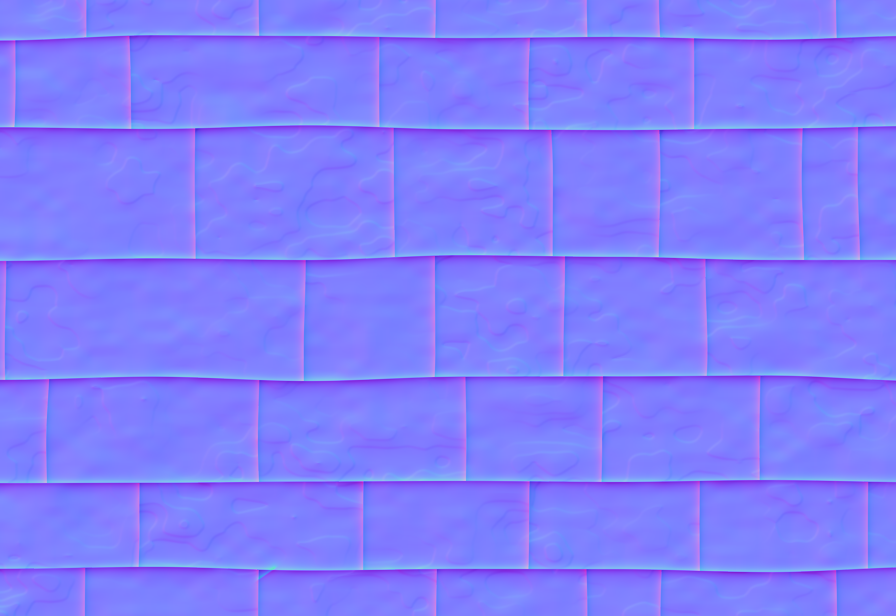
Give the GLSL for this texture map, as a WebGL 2 fragment shader.

```glsl
#version 300 es
precision highp float;
// Tangent-space normal map of a coursed ashlar wall: six courses of uneven height,
// each cut by irregular upright joints. Slopes of bed grooves, joints and
// faint stone relief are summed, then packed as a unit normal (green points down).

#define UNIT (1.0 / 528.0)      // fine length, as a share of canvas height
#define BED_UPPER 0.64          // slope above a bed groove
#define BED_LOWER 0.72          // slope below a bed groove
#define JOINT_LEFT 0.64         // slope left of an upright joint
#define JOINT_RIGHT 0.38        // slope right of an upright joint
#define BED_WOBBLE 5.0          // bed line wander, in UNITs
#define JOINT_LEAN 5.0          // joint wander, in UNITs
#define RELIEF 0.10             // strength of the thin contour ripples
#define SWELL 0.0012            // strength of the broad undulation

uniform vec2 u_resolution;
out vec4 fragColor;

const int COURSES = 6;
const int JOINTS = 6;

// Bed heights from top to bottom, as shares of canvas height
const float bedHeight[6] = float[6](0.939, 0.792, 0.581, 0.386, 0.218, 0.076);

// Joint positions per course, as shares of canvas width (-1 is unused)
const float jointPlace[36] = float[36](
    0.095, 0.288, 0.486, 0.654, 0.737, 0.935,
    0.017, 0.145, 0.423, 0.592, 0.775, -1.0,
    0.219, 0.441, 0.615, 0.737, 0.895, 0.958,
    0.007, 0.340, 0.484, 0.630, 0.788, -1.0,
    0.053, 0.290, 0.521, 0.673, 0.846, -1.0,
    0.154, 0.406, 0.591, 0.781, 0.969, -1.0);

float hash(vec2 p) {
    vec3 q = fract(vec3(p.xyx) * 0.1031);
    q += dot(q, q.yzx + 33.33);
    return fract((q.x + q.y) * q.z);
}

float noise(vec2 p) {
    vec2 cell = floor(p), f = fract(p);
    f = f * f * (3.0 - 2.0 * f);
    return mix(mix(hash(cell), hash(cell + vec2(1, 0)), f.x),
               mix(hash(cell + vec2(0, 1)), hash(cell + vec2(1, 1)), f.x), f.y);
}

// Slope across a groove: positive side and negative side decay separately
float grooveSlope(float d, float plus, float plusWidth, float minus, float minusWidth, float soft) {
    float above = plus * exp(-abs(d) / plusWidth);
    float below = -minus * exp(-abs(d) / minusWidth);
    return mix(below, above, smoothstep(-soft, soft, d));
}

float stoneHeight(vec2 p) {
    return 3.0 * noise(p * vec2(13.0, 20.0)) + 1.1 * noise(p * vec2(34.0, 47.0));
}

// Thin ripples along the contours of a noise field, plus a broad swell
vec2 stoneSlope(vec2 p, vec2 shift) {
    vec2 q = p + shift;
    vec2 e = vec2(UNIT, 0.0);
    float h = stoneHeight(q);
    vec2 grad = vec2(stoneHeight(q + e.xy) - stoneHeight(q - e.xy),
                     stoneHeight(q + e.yx) - stoneHeight(q - e.yx)) / (2.0 * UNIT);
    float steep = max(length(grad), 8.0);
    float d = (fract(h) - 0.5) / steep / (1.3 * UNIT);
    float patchy = smoothstep(0.25, 0.75, noise(q * 9.0 + 40.0));
    vec2 ripple = grad / steep * exp(-d * d) * RELIEF * patchy;
    return vec2(-1.0, 1.0) * (ripple + grad * SWELL);
}

// A broken corner: one short slanted groove
vec2 chipSlope(vec2 p) {
    vec2 start = vec2(0.420, 0.061), along = vec2(0.025, 0.017);
    vec2 rel = p - start;
    vec2 off = rel - along * clamp(dot(rel, along) / dot(along, along), 0.0, 1.0);
    vec2 across = normalize(vec2(-along.y, along.x));
    float side = smoothstep(-UNIT, UNIT, dot(off, across) + UNIT);
    return across * mix(-0.4, 0.6, side) * exp(-length(off) / (2.0 * UNIT));
}

void main() {
    vec2 p = gl_FragCoord.xy / u_resolution.y;
    float width = u_resolution.x / u_resolution.y;
    float soft = max(0.7 / u_resolution.y, 0.8 * UNIT);
    vec2 slope = vec2(0.0);

    // Bed grooves, counting the course this point lies in
    int course = 0;
    for (int i = 0; i < COURSES; i++) {
        float wander = noise(vec2(p.x * 4.0, float(i) * 17.0)) - 0.5;
        float d = p.y - bedHeight[i] - wander * BED_WOBBLE * UNIT;
        slope.y += grooveSlope(d, BED_UPPER, 3.1 * UNIT, BED_LOWER, 4.3 * UNIT, soft);
        if (d < 0.0) course++;
    }
    course = course % COURSES;

    // Upright joints of that course, counting the block
    int block = 0;
    for (int k = 0; k < JOINTS; k++) {
        float place = jointPlace[course * JOINTS + k];
        if (place < 0.0) continue;
        float lean = noise(vec2(float(course * 11 + k * 3) + 0.5, p.y * 7.0)) - 0.5;
        float d = p.x - place * width - lean * JOINT_LEAN * UNIT;
        slope.x += grooveSlope(-d, JOINT_LEFT, 3.2 * UNIT, JOINT_RIGHT, 2.8 * UNIT, soft);
        if (d > 0.0) block++;
    }

    // Each block gets its own piece of stone relief
    slope += stoneSlope(p, vec2(float(block) * 3.7, float(course) * 5.3)) + chipSlope(p);

    slope *= min(1.0, 0.8 / max(length(slope), 0.001));
    vec3 normal = vec3(slope, sqrt(1.0 - dot(slope, slope)));
    fragColor = vec4(normal * 0.5 + 0.5, 1.0);
}
```
